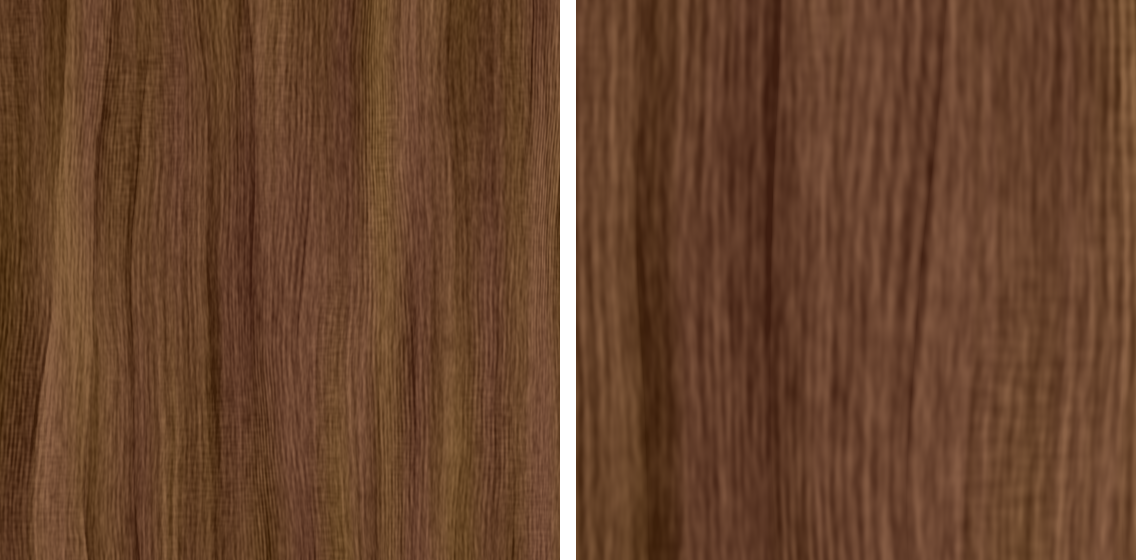
Left: the whole. Right: its middle third, enlarged.
Reproduce this texture procedurally as a Shadertoy shader.

```glsl
// Walnut veneer: gently bent vertical bands with dark seams, fine growth lines, pores and cross flecks.
#define BANDS 11.0          // broad bands across the canvas
#define RINGS_PER_BAND 11.0 // fine growth lines in each band
#define WAVE 0.026          // sideways sway of the grain
#define SEAM_DEPTH 0.58     // darkness of the band edges
#define TONE_SPREAD 0.21    // brightness change from band to band
#define RING_DEPTH 0.16     // contrast of growth lines
#define PORE_DEPTH 0.42     // contrast of short pore streaks
#define FLECK_DEPTH 0.20    // contrast of horizontal flecks
#define BRIGHTNESS 0.57     // base position between dark and light
#define DARK_WOOD vec3(0.285, 0.162, 0.076)
#define LIGHT_WOOD vec3(0.512, 0.360, 0.240)
#define RED_TINT vec3(0.002, -0.008, 0.018)

const float TAU = 6.28318;

float hash(vec2 p) {
    vec3 q = fract(p.xyx * 0.1031);
    q += dot(q, q.yzx + 33.33);
    return fract((q.x + q.y) * q.z);
}

float cornerSlope(vec2 cell, vec2 offset) {
    float angle = TAU * hash(cell);
    return dot(vec2(cos(angle), sin(angle)), offset);
}

// Gradient noise, roughly -0.7 to 0.7
float noise(vec2 p) {
    vec2 i = floor(p), f = p - i;
    vec2 u = f * f * f * (f * (f * 6.0 - 15.0) + 10.0);
    vec2 e = vec2(1.0, 0.0);
    float low = mix(cornerSlope(i, f), cornerSlope(i + e, f - e), u.x);
    float high = mix(cornerSlope(i + e.yx, f - e.yx), cornerSlope(i + 1.0, f - 1.0), u.x);
    return mix(low, high, u.y);
}

float bandTone(float id) {
    return 2.0 * hash(vec2(id, 71.0)) - 1.0;
}

void mainImage(out vec4 fragColor, in vec2 fragCoord) {
    vec2 uv = fragCoord / iResolution.y;

    // Sway of the grain: slow bends plus slight kinks
    float x = uv.x + WAVE * noise(uv * vec2(4.0, 1.9) + 3.7)
                   + 0.16 * WAVE * noise(uv * vec2(9.0, 7.0) + 19.2);

    // Uneven bands; distance is measured to the nearest seam
    float band = x * BANDS + 0.9 * noise(vec2(x * 5.0, uv.y * 1.2) + 41.3);
    float edge = floor(band + 0.5);
    float d = band - edge;
    float tone = mix(bandTone(edge - 1.0), bandTone(edge), smoothstep(-0.04, 0.04, d));

    // Each seam is crisp on one side and fades out on the other
    float side = hash(vec2(edge, 13.0)) < 0.5 ? -d : d;
    float seam = side > 0.0 ? exp(-side / 0.15) : exp(side / 0.02);
    seam *= clamp(0.62 + 1.4 * noise(vec2(edge * 7.37, uv.y * 2.2)), 0.0, 1.0);

    // Growth lines follow the bands and deepen near seams
    float phase = band * RINGS_PER_BAND + 2.0 * noise(vec2(x * 13.0, uv.y * 0.7) + 7.1);
    float ringPower = clamp(0.65 + 1.3 * noise(vec2(x * 16.0, uv.y * 1.6) + 55.0), 0.1, 1.2);
    float rings = sin(TAU * phase) * ringPower * (1.0 + 0.6 * seam);
    float streaks = noise(vec2(x * 110.0, uv.y * 1.6) + 23.0);
    float clouds = noise(vec2(x * 9.0, uv.y * 1.0) + 88.0)
                 + 0.5 * noise(vec2(x * 28.0, uv.y * 1.5) + 31.0);

    // Short pores, fine fibres and faint flecks across the grain
    float pores = noise(vec2(x * 210.0, uv.y * 22.0) + 11.0)
                + 0.6 * noise(vec2(x * 250.0, uv.y * 75.0) + 47.0);
    float fleckArea = smoothstep(-0.1, 0.4, noise(uv * vec2(11.0, 3.0) + 64.0));
    float flecks = fleckArea * noise(uv * vec2(38.0, 150.0) + 5.0);

    float shade = BRIGHTNESS + TONE_SPREAD * tone + 0.42 * clouds - SEAM_DEPTH * seam
                + RING_DEPTH * rings + 0.36 * streaks
                + PORE_DEPTH * pores + FLECK_DEPTH * flecks;

    // Colour: brightness ramp with patches of redder and yellower wood
    float redness = 2.8 * noise(vec2(x * 14.0, uv.y * 1.1) + 101.0) + 0.4 * streaks;
    vec3 wood = mix(DARK_WOOD, LIGHT_WOOD, clamp(shade, -0.2, 1.15));
    fragColor = vec4(wood + RED_TINT * clamp(redness, -1.0, 1.0), 1.0);
}
```
